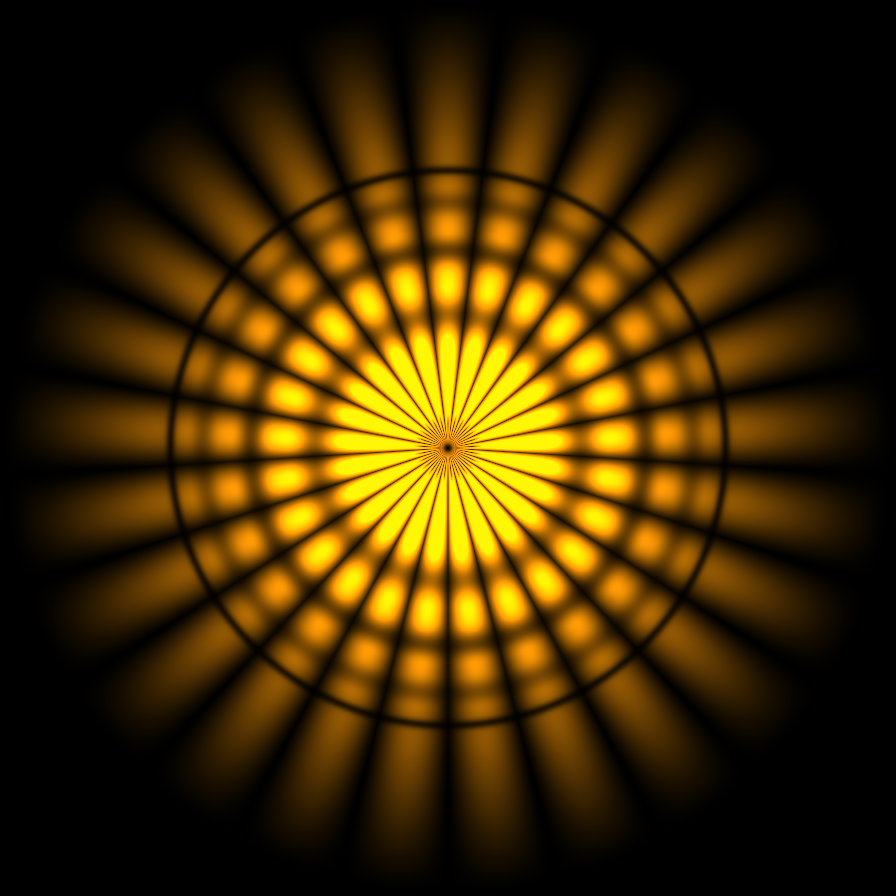
This background is drawn by a Shadertoy shader. Its source:

```glsl
#define SPOKES 25.0
#define DISC_RADIUS 0.497
#define RING_RADIUS 0.310
#define RING_WIDTH 0.0052
#define CORE_RADIUS 0.036
#define BRIGHTNESS 2.1
#define FALLOFF 1.2
#define HUB_GLOW 0.9
#define HUB_RADIUS 0.2
#define BAND_PERIOD 0.0266
#define BAND_OFFSET 0.0047
#define LINE_FLOOR 0.11

const vec3 GLOW_COLOR = vec3(1.0, 0.6, 0.02);

// Petals between dark spokes, doubled in number near the hub
float spokePattern(float angle, float radius, float pixel) {
    float halfTurn = 0.5 * SPOKES * angle;
    float petals = pow(abs(cos(halfTurn)), mix(0.75, 1.45, radius / DISC_RADIUS));
    float lineFloor = LINE_FLOOR * (1.0 - smoothstep(0.2, 0.4, radius));
    petals = mix(lineFloor, 1.0, petals);

    float fineRays = 0.12 + 0.65 * abs(sin(2.0 * halfTurn));
    float core = 1.0 - smoothstep(0.7 * CORE_RADIUS, 1.25 * CORE_RADIUS, radius);
    float rays = mix(petals, fineRays, core);

    // Average out rays too thin for the canvas
    float blur = smoothstep(1.0, 4.0, SPOKES * pixel / max(radius, pixel));
    return mix(rays, 0.45, blur);
}

// Concentric bands that tighten outwards, ending at the ring
float bandPattern(float radius, float pixel) {
    float phase = (radius * radius + BAND_OFFSET) / BAND_PERIOD;
    float valley = 0.5 + 0.5 * cos(6.2831853 * phase);
    float bandFloor = mix(0.33, 0.58, smoothstep(0.22, 0.28, radius));
    float bands = mix(1.0, bandFloor, pow(valley, 1.5));
    float outside = smoothstep(-pixel, pixel, radius - RING_RADIUS);
    return mix(bands, 1.0, outside);
}

// Dark ring with a soft shadow around it
float ringShade(float radius) {
    float d = (radius - RING_RADIUS) / RING_WIDTH;
    return 1.0 - 0.66 * exp(-d * d) - 0.12 * exp(-0.12 * d * d);
}

void mainImage(out vec4 fragColor, in vec2 fragCoord) {
    float size = min(iResolution.x, iResolution.y);
    float pixel = 1.0 / size;
    vec2 p = (fragCoord - 0.5 * iResolution.xy) / size;
    float radius = length(p);
    float angle = atan(p.x, p.y + 1e-6);

    // Light fades from the hub to the rim of the disc
    float fade = max(1.0 - radius / DISC_RADIUS, 0.0);
    float light = BRIGHTNESS * pow(fade, FALLOFF);
    light += HUB_GLOW * exp(-pow(radius / HUB_RADIUS, 4.0));
    light *= spokePattern(angle, radius, pixel);
    light *= bandPattern(radius, pixel);
    light *= ringShade(radius);

    // Small dark hub
    light *= smoothstep(0.0, 0.008, radius);

    // Red saturates first, so strong light turns yellow
    vec3 color = min(light * GLOW_COLOR, vec3(1.0, 0.97, 0.02));
    fragColor = vec4(color, 1.0);
}
```
